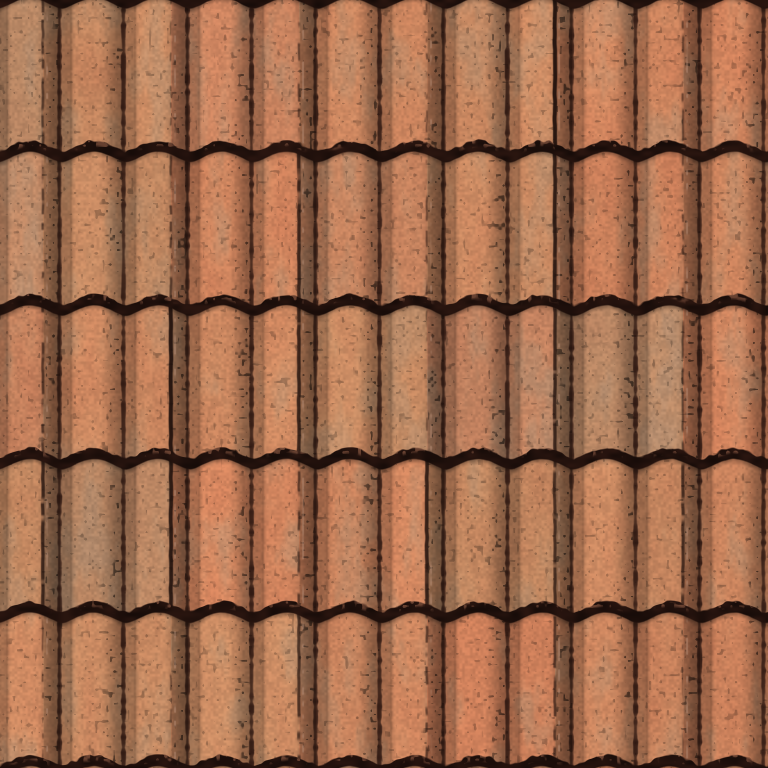
Write a Shadertoy shader that draws this texture.

```glsl
// Roof of weathered clay double-roll tiles in overlapping courses.
#define COLUMNS 12.0
#define ROWS 5.0
#define SHIFT vec2(0.06, 0.02)
#define ARCH_HEIGHT 0.068
#define GAP_HALF 0.036
#define SEAM_POS 0.73
#define ORANGE vec3(0.845, 0.525, 0.372)
#define TAN vec3(0.790, 0.562, 0.400)
#define ASH vec3(0.660, 0.530, 0.430)
#define SHADOW vec3(0.115, 0.058, 0.042)

float hash(vec2 p) {
    vec3 q = fract(p.xyx * vec3(0.1031, 0.1030, 0.0973));
    q += dot(q, q.yzx + 33.33);
    return fract((q.x + q.y) * q.z);
}

float noise(vec2 p) {
    vec2 i = floor(p), f = fract(p);
    f = f * f * (3.0 - 2.0 * f);
    float low = mix(hash(i), hash(i + vec2(1, 0)), f.x);
    float high = mix(hash(i + vec2(0, 1)), hash(i + vec2(1, 1)), f.x);
    return mix(low, high, f.y);
}

float fbm(vec2 p) {
    float sum = 0.0, gain = 0.5;
    for (int i = 0; i < 4; i++) {
        sum += gain * noise(p);
        p = p * 2.03 + 17.0;
        gain *= 0.5;
    }
    return sum / 0.9375;
}

float stripe(float d, float halfWidth, float soft) {
    return 1.0 - smoothstep(halfWidth - soft, halfWidth + soft, abs(d));
}

// Brightness across one roll: flat lip, lit crown, shaded right flank.
float rollShade(float u) {
    float lip = mix(0.79, 1.0, smoothstep(0.13, 0.25, u));
    float flank = 1.0 - 0.33 * smoothstep(0.60, 0.97, u);
    return lip * flank - 0.10 * stripe(u - 0.17, 0.015, 0.02);
}

void mainImage(out vec4 fragColor, in vec2 fragCoord) {
    vec2 uv = fragCoord / iResolution.xy;
    vec2 p = uv * vec2(COLUMNS, ROWS) + SHIFT;
    vec2 soft = max(vec2(COLUMNS, ROWS) / iResolution.xy, vec2(0.012, 0.006));
    float column = floor(p.x), u = fract(p.x);

    // Arched lower edge of each course
    float arch = pow(0.5 - 0.5 * cos(6.28319 * (u - 0.03)), 0.75);
    float chips = noise(uv * 130.0) - 0.5;
    float v = p.y - ARCH_HEIGHT * arch - 0.012 * chips;
    float row = floor(v), f = fract(v);
    float edge = v - round(v);

    // Each tile runs from seam to seam and spans two rolls
    vec2 tile = vec2(floor((p.x - SEAM_POS) * 0.5), row);
    float tone = hash(tile + 11.3), age = hash(tile + 47.9);
    float rollTone = hash(vec2(column, row) + 83.1);

    // Clay colour with stains and grain
    float stain = fbm(uv * vec2(34.0, 13.0) + tile * 7.3);
    float grain = noise(uv * 290.0);
    vec3 color = mix(ORANGE, TAN, clamp(tone * 0.9 + stain * 0.8 - 0.35, 0.0, 1.0));
    float ash = smoothstep(0.5, 0.8, stain) * 0.5 + 0.4 * smoothstep(0.75, 1.0, age);
    color = mix(color, ASH, ash * 0.8);
    color *= 0.95 + 0.06 * rollTone + 0.14 * (grain - 0.5) + 0.10 * (stain - 0.5);
    color *= rollShade(u);

    // Dark pits, denser on the right flank
    float pits = smoothstep(0.76, 0.95, noise(uv * 215.0 + 5.0));
    color *= 1.0 - pits * mix(0.22, 0.5, smoothstep(0.6, 0.9, u));

    // Groove between rolls
    float crumble = noise(uv * vec2(70.0, 150.0) + 31.0);
    float groove = stripe(u - round(u) + 0.01, 0.018 + 0.025 * crumble, soft.x);
    color = mix(color, SHADOW * 1.5, groove * (0.6 + 0.35 * crumble));

    // Worn interlocking seam on every second roll
    float hasSeam = 1.0 - mod(column, 2.0);
    float wear = hash(vec2(column, row) + 5.7);
    float broken = smoothstep(0.25, 0.6, noise(vec2(column * 9.0, uv.y * 95.0)) + wear - 0.35);
    float wobble = 0.012 * (noise(uv * 90.0) - 0.5);
    float seam = stripe(u - SEAM_POS + wobble, 0.012 + 0.02 * wear, soft.x);
    float fringe = stripe(u - SEAM_POS - 0.065, 0.012, soft.x);
    float chalk = smoothstep(0.5, 0.8, noise(uv * vec2(40.0, 120.0) + 61.0));
    color *= 1.0 - 0.16 * hasSeam * smoothstep(SEAM_POS, SEAM_POS + 0.03, u);
    color = mix(color, SHADOW, hasSeam * seam * broken * (0.35 + 0.6 * wear));
    color = mix(color, vec3(0.72, 0.56, 0.47), hasSeam * fringe * chalk * 0.6);

    // Shadow cast below each course and the open gap
    color *= 1.0 - 0.35 * smoothstep(0.925, 0.975, f);
    float gap = stripe(edge, GAP_HALF + 0.008 * chips, soft.y);
    vec3 gapColor = SHADOW * (0.75 + 0.7 * crumble);
    float flecks = smoothstep(0.62, 0.85, noise(uv * 190.0 + 9.0));
    flecks *= smoothstep(-0.01, 0.02, edge) * smoothstep(0.3, 0.8, arch);
    gapColor = mix(gapColor, vec3(0.50, 0.32, 0.24), flecks * 0.75);
    color = mix(color, gapColor, gap);

    fragColor = vec4(clamp(color, 0.0, 1.0), 1.0);
}
```
